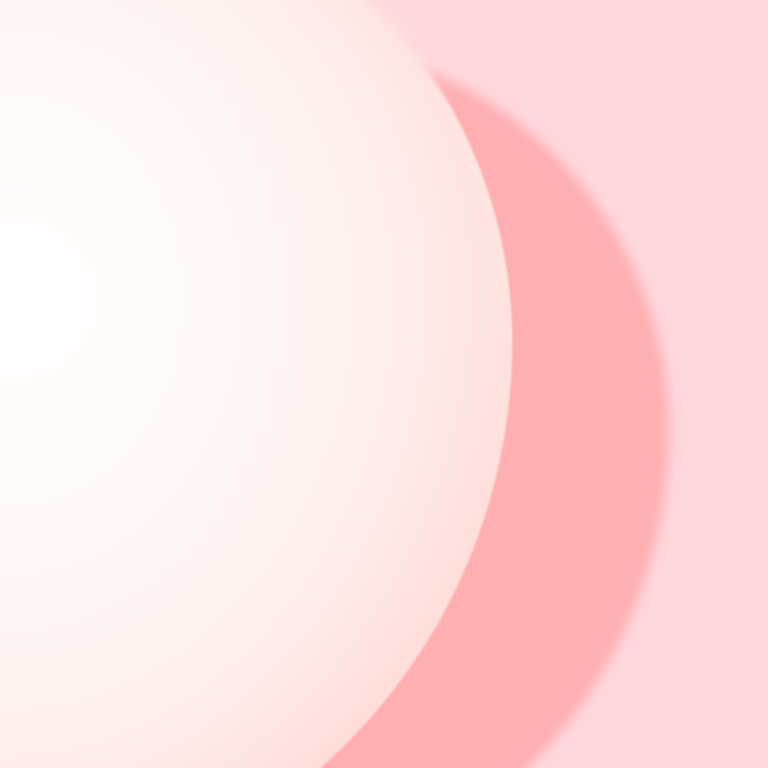
Give the GLSL for this background, as a WebGL 2 fragment shader.

```glsl
#version 300 es
precision highp float;

#define BACKDROP vec3(1.0, 0.848, 0.862)
#define SHADOW vec3(1.0, 0.685, 0.698)
#define CREAM vec3(1.0, 0.985, 0.978)
#define ROSE vec3(0.998, 0.912, 0.897)
#define RIM vec3(1.0, 0.835, 0.815)
#define BALL_SIDE vec2(0.667, 0.555)
#define BALL_RADII vec2(0.625, 0.742)
#define SHADOW_SIDE vec2(0.871, 0.440)
#define SHADOW_RADII vec2(0.505, 0.618)
#define LIGHT_POS vec2(0.022, 0.612)

uniform vec2 u_resolution;
out vec4 fragColor;

// Two arcs (upper, lower radius) joined at the rightmost point.
float eggDistance(vec2 p, vec2 side, vec2 radii) {
    vec2 q = p - side;
    float radius = q.y > 0.0 ? radii.x : radii.y;
    return length(q + vec2(radius, 0.0)) - radius;
}

// Coverage of a shape whose edge is blurred by the given half width.
float softFill(float dist, float blur) {
    return 1.0 - smoothstep(-blur, blur, dist);
}

// Broad light falloff, a blush near the rim and a small hot spot.
vec3 ballColor(vec2 p, float dist) {
    vec2 toLight = p - LIGHT_POS;
    float falloff = length(toLight * vec2(1.0, 0.82));
    vec3 color = mix(CREAM, ROSE, min(falloff * falloff / 0.36, 1.0));

    float lower = 1.0 - smoothstep(0.05, 0.8, p.y);
    float blush = exp(min(dist, 0.0) / 0.07) * mix(0.26, 0.65, lower);
    color = mix(color, RIM, blush);

    float hotSpot = 1.0 - smoothstep(0.045, 0.14, length(toLight));
    return mix(color, vec3(1.0), hotSpot);
}

void main() {
    vec2 p = gl_FragCoord.xy / u_resolution;
    float pixel = 1.0 / min(u_resolution.x, u_resolution.y);

    // Cast shadow with a faint outer penumbra
    float shadowDist = eggDistance(p, SHADOW_SIDE, SHADOW_RADII);
    float shade = 0.9 * softFill(shadowDist, 0.014) + 0.1 * softFill(shadowDist, 0.045);
    vec3 color = mix(BACKDROP, SHADOW, shade);

    // Ball, slipping out of focus toward the top
    float ballDist = eggDistance(p, BALL_SIDE, BALL_RADII);
    float blur = max(pixel, mix(0.0025, 0.018, smoothstep(0.84, 0.98, p.y)));
    color = mix(color, ballColor(p, ballDist), softFill(ballDist, blur));

    fragColor = vec4(color, 1.0);
}
```
